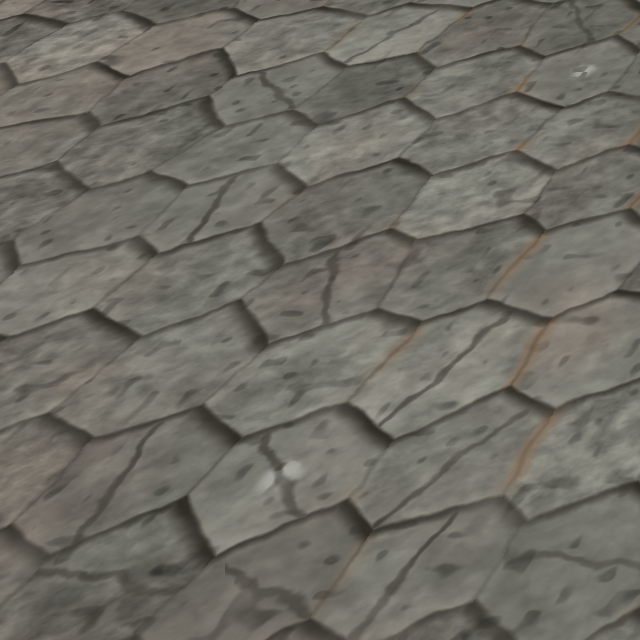
Reproduce this texture procedurally as a three.js fragment shader.

```glsl
varying vec2 vUv;

const vec3 SLATE_GREY = vec3(0.428, 0.426, 0.396);
const vec3 SLATE_WARM = vec3(0.446, 0.422, 0.390);
const vec3 JOINT_DARK = vec3(0.185, 0.175, 0.150);
const vec3 LICHEN = vec3(0.53, 0.43, 0.34);
const vec3 CHALK = vec3(0.68, 0.68, 0.66);

float hash(vec2 p) {
  vec3 a = fract(vec3(p.xyx) * 0.1031);
  a += dot(a, a.yzx + 33.33);
  return fract((a.x + a.y) * a.z);
}

vec2 hash2(vec2 p) {
  return vec2(hash(p + 17.3), hash(p + 61.7));
}

float noise(vec2 p) {
  vec2 i = floor(p);
  vec2 f = fract(p);
  f = f * f * (3.0 - 2.0 * f);
  float low = mix(hash(i), hash(i + vec2(1.0, 0.0)), f.x);
  float high = mix(hash(i + vec2(0.0, 1.0)), hash(i + 1.0), f.x);
  return mix(low, high, f.y);
}

float fbm(vec2 p) {
  float sum = 0.0;
  float gain = 0.5;
  for (int k = 0; k < 4; k++) {
    sum += gain * noise(p);
    p = mat2(1.6, 1.2, -1.2, 1.6) * p + 5.3;
    gain *= 0.5;
  }
  return sum / 0.9375;
}

// Roof plane in perspective, as lattice steps along and up the rows
vec2 roofLattice(vec2 uv) {
  float depth = 2.32 - uv.y;
  float along = 8.77 * (uv.x - 0.88) / depth;
  return vec2(along + 0.795, 24.8 / depth - 0.08 * along - 0.28);
}

// Skew the lattice so that its cells become regular hexagons
vec2 toHex(vec2 q) {
  return vec2(q.x - 0.5 * q.y, 0.866 * q.y);
}

vec2 slateCentre(vec2 cell, float jitter) {
  return toHex(cell + jitter * (hash2(cell) - 0.5));
}

vec2 nearestSlate(vec2 q, float jitter) {
  vec2 best = floor(q + 0.5);
  float bestDist = 9.0;
  for (int y = -1; y <= 1; y++) {
    for (int x = -1; x <= 1; x++) {
      vec2 cell = floor(q + 0.5) + vec2(float(x), float(y));
      vec2 r = slateCentre(cell, jitter) - toHex(q);
      if (dot(r, r) < bestDist) {
        bestDist = dot(r, r);
        best = cell;
      }
    }
  }
  return best;
}

// x: shadowed joint, y: mossy side joint, z: worn lower lip
vec3 slateJoints(vec2 q, vec2 cell, float jitter, float wear) {
  vec3 joints = vec3(0.0);
  vec2 own = slateCentre(cell, jitter) - toHex(q);
  for (int y = -1; y <= 1; y++) {
    for (int x = -1; x <= 1; x++) {
      if (x == 0 && y == 0) continue;
      vec2 step = vec2(float(x), float(y));
      vec2 other = slateCentre(cell + step, jitter) - toHex(q);
      float edge = dot(0.5 * (own + other), normalize(other - own));
      float strength = y == 0 ? 0.28 : (x == y ? 1.0 : 0.72);
      float width = y > 0 ? (x == y ? 0.12 : 0.085) : 0.035;
      float shade = strength * wear * (1.0 - smoothstep(0.0, width, edge));
      joints.x = max(joints.x, shade);
      if (y == 0) joints.y = max(joints.y, 1.0 - smoothstep(0.0, 0.11, edge));
      if (y < 0) joints.z = max(joints.z, 1.0 - smoothstep(0.03, 0.14, edge));
    }
  }
  return joints;
}

// Thin wavering split across a broken slate
float crack(vec2 local, float angle, float wobble) {
  float d = abs(dot(local, vec2(cos(angle), sin(angle))) + wobble);
  return 1.0 - smoothstep(0.008, 0.045, d);
}

void main() {
  float jitter = 0.3;
  vec2 q = roofLattice(vUv);
  q += 0.09 * (vec2(fbm(q * 3.5), fbm(q * 3.5 + 31.0)) - 0.5);
  vec2 cell = nearestSlate(q, jitter);
  vec2 hex = toHex(q);
  vec2 local = hex - slateCentre(cell, jitter);
  float wear = mix(0.5, 1.15, noise(q * 2.3 + 9.0));
  vec3 joints = slateJoints(q, cell, jitter, wear);

  // Slate tone, stains, grain and pits
  float rough = mix(0.10, 0.30, hash(cell + 5.0));
  float tone = 0.115 * (hash(cell + 2.0) - 0.5);
  tone += 0.13 * (fbm(hex * 2.2 + 7.0 * hash(cell)) - 0.5);
  tone += rough * (fbm(hex * vec2(9.0, 11.0)) - 0.5);
  tone -= 0.10 * smoothstep(0.76, 0.94, noise(hex * 8.5 + 40.0));
  tone += 0.025 * joints.z + 0.018;
  float warmth = fbm(hex * 0.9 + 13.0) + 0.35 * (0.5 - vUv.x);
  vec3 colour = mix(SLATE_GREY, SLATE_WARM, smoothstep(0.35, 0.75, warmth));
  colour *= 1.0 + tone / 0.43;

  // Lichen in the side joints, rare chalky flecks
  float lichen = smoothstep(0.35, 0.8, vUv.x) * smoothstep(0.4, 0.7, noise(hex * 2.0 + 3.0));
  colour = mix(colour, LICHEN, 0.7 * lichen * joints.y);
  float fleck = step(0.955, hash(cell + 8.0)) * smoothstep(0.17, 0.05, length(local));
  colour = mix(colour, CHALK, 0.8 * fleck * smoothstep(0.4, 0.65, noise(hex * 14.0)));

  // Cracks and overlap shadows
  float broken = step(0.74, hash(cell + 3.0) + 0.12 * vUv.x);
  float wobble = 0.14 * (fbm(hex * 4.0 + 20.0) - 0.5);
  float split = broken * crack(local, 2.0 * hash(cell + 4.0) - 0.6, wobble);
  float shadow = clamp(max(joints.x, 0.55 * wear * split), 0.0, 1.0);
  gl_FragColor = vec4(mix(colour, JOINT_DARK, shadow), 1.0);
}
```
